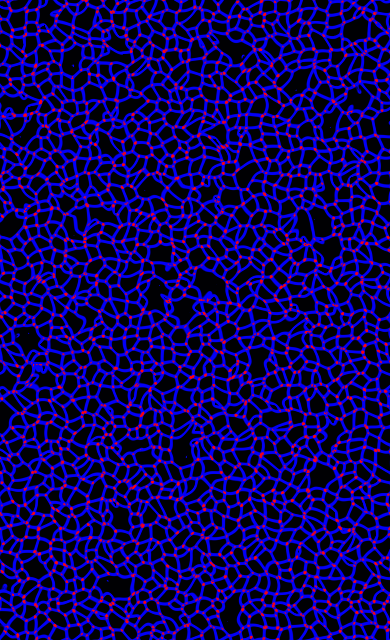
Reproduce this pattern procedurally as a Shadertoy shader.

```glsl
// Foam of irregular dark cells with blue walls and red dots where walls meet.

const float COLUMNS      = 31.0;   // cells across the canvas width
const float JITTER       = 0.84;   // site scatter inside its grid square
const float WALL_HALF    = 0.118;  // half width of a wall, in cells
const float WALL_SOFT    = 0.11;   // width of the wall's soft edge
const float CORNER_ROUND = 0.045;  // rounding of the cell corners
const float DOT_RADIUS   = 0.105;  // radius of a junction dot
const float DOT_SOFT     = 0.10;   // width of the dot's soft edge
const float BIG_SHARE    = 0.04;   // share of sites that grow into large pores
const float WARP         = 0.16;   // bending of the whole foam
const int   REACH        = 3;      // neighbour search radius

const vec3 PORE = vec3(0.0, 0.0, 0.01);
const vec3 WALL = vec3(0.01, 0.0, 0.97);
const vec3 DOT  = vec3(1.0, 0.0, 0.03);

vec2 hash2(vec2 p) {
    vec3 q = fract(p.xyx * vec3(0.1031, 0.1030, 0.0973));
    q += dot(q, q.yzx + 33.33);
    return fract((q.xx + q.yz) * q.zy);
}

// Layered sines bend the pores into bean shapes.
vec2 warp(vec2 p) {
    return p + WARP * (sin(p.yx * 1.5 + vec2(0.3, 2.1))
                     + 0.6 * sin(p.yx * 2.3 + p * 0.7 + vec2(4.0, 1.2)));
}

// Distance to a site (a capsule if it is big) in x, its gradient in yz.
vec3 siteField(vec2 p, vec2 id) {
    vec2 kind = hash2(id + 71.0);
    vec2 form = hash2(id + 137.0);
    vec2 d = p - id - 0.5 - JITTER * (hash2(id + 11.0) - 0.5);
    float radius = 0.32 * kind.y * kind.y * kind.y;
    if (kind.x < BIG_SHARE) {
        float angle = 3.14159 * form.x;
        vec2 axis = vec2(cos(angle), sin(angle));
        float halfLength = mix(0.1, 0.75, form.y);
        radius = mix(0.3, 0.55, kind.y);
        d -= axis * clamp(dot(d, axis), -halfLength, halfLength);
    }
    float len = max(length(d), 1e-4);
    return vec3(len - radius, d / len);
}

void mainImage(out vec4 fragColor, in vec2 fragCoord) {
    float pixel = COLUMNS / iResolution.x;
    vec2 p = warp(fragCoord * pixel + 40.0);
    vec2 base = floor(p);

    // Owner of this point.
    vec2 ownId = base;
    vec3 own = vec3(1e3, 0.0, 0.0);
    for (int y = -REACH; y <= REACH; y++)
    for (int x = -REACH; x <= REACH; x++) {
        vec2 id = base + vec2(x, y);
        vec3 f = siteField(p, id);
        if (f.x < own.x) { own = f; ownId = id; }
    }

    // Rounded distance to the walls, and the two nearest walls.
    float sum = 0.0, nearA = 1e3, nearB = 1e3;
    vec2 dirA = vec2(1.0, 0.0), dirB = vec2(0.0, 1.0);
    vec2 idA = base, idB = base;
    for (int y = -REACH; y <= REACH; y++)
    for (int x = -REACH; x <= REACH; x++) {
        vec2 id = base + vec2(x, y);
        if (id == ownId) continue;
        vec3 f = siteField(p, id);
        vec2 slope = own.yz - f.yz;
        float steep = max(length(slope), 0.2);
        float wall = (f.x - own.x) / steep;
        vec2 dir = slope / steep;
        sum += exp(-wall / CORNER_ROUND);
        if (wall < nearA) {
            nearB = nearA; dirB = dirA; idB = idA;
            nearA = wall;  dirA = dir;  idA = id;
        } else if (wall < nearB) {
            nearB = wall;  dirB = dir;  idB = id;
        }
    }
    float wallDist = -CORNER_ROUND * log(max(sum, 1e-30));

    // Junction: crossing of the two nearest wall lines.
    float det = dirA.x * dirB.y - dirA.y * dirB.x;
    vec2 cross2 = vec2(nearA * dirB.y - nearB * dirA.y,
                       nearB * dirA.x - nearA * dirB.x);
    float dotDist = abs(det) > 0.12 ? length(cross2 / det) : 1e3;
    float vary = hash2(ownId + idA + idB + 0.5).x;

    // Colouring with soft edges.
    float wallEdge = 0.5 * max(WALL_SOFT, pixel);
    float dotEdge = 0.5 * max(DOT_SOFT, pixel);
    float radius = DOT_RADIUS * mix(0.65, 1.25, vary);
    float wallMask = 1.0 - smoothstep(WALL_HALF - wallEdge, WALL_HALF + wallEdge, wallDist);
    float dotMask = 1.0 - smoothstep(radius - dotEdge, radius + dotEdge, dotDist);
    vec3 color = mix(PORE, WALL, wallMask);
    color = mix(color, DOT, dotMask * mix(0.6, 1.0, vary));
    fragColor = vec4(color, 1.0);
}
```
